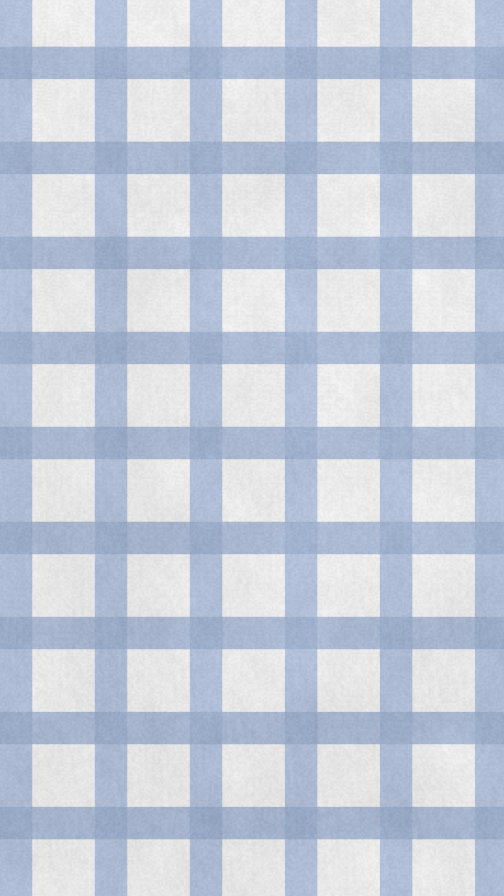
Give the GLSL for this pattern, as a Shadertoy shader.

```glsl
// Blue gingham check on soft, worn paper.
// Two sets of repeating translucent bands tint a pale sheet; layered value
// noise adds fine grain, short fibres and broad cloudy stains.

const float PERIOD = 0.18854;      // band spacing, in canvas widths
const float HALF_BAND = 0.0322;    // half of one band's width
const vec2 FIRST_BAND = vec2(0.0318, 0.1447);

const vec3 PAPER = vec3(0.912, 0.912, 0.912);
const vec3 COLUMN_BLUE = vec3(0.685, 0.744, 0.838);
const vec3 ROW_BLUE = vec3(0.663, 0.719, 0.818);
const vec3 CROSS_BLUE = vec3(0.610, 0.680, 0.790);

float hash(vec2 p) {
    return fract(sin(dot(p, vec2(127.1, 311.7))) * 43758.5453);
}

// Smooth value noise in 0..1
float noise(vec2 p) {
    vec2 cell = floor(p);
    vec2 f = fract(p);
    f = f * f * (3.0 - 2.0 * f);
    float low = mix(hash(cell), hash(cell + vec2(1.0, 0.0)), f.x);
    float high = mix(hash(cell + vec2(0.0, 1.0)), hash(cell + vec2(1.0, 1.0)), f.x);
    return mix(low, high, f.y);
}

float fbm(vec2 p) {
    float sum = 0.0;
    float amplitude = 0.5;
    for (int i = 0; i < 5; i++) {
        sum += amplitude * noise(p);
        p = mat2(1.6, 1.2, -1.2, 1.6) * p + 7.3;
        amplitude *= 0.5;
    }
    return sum;
}

// Coverage of evenly spaced bands along one axis
float bands(float x, float center, float halfWidth, float pixel) {
    float d = abs(fract((x - center) / PERIOD + 0.5) - 0.5) * PERIOD;
    return clamp(0.5 + (halfWidth - d) / pixel, 0.0, 1.0);
}

// Brightness offset of the paper: stains, fibres and grain
float paperWear(vec2 uv) {
    float clouds = fbm(uv * 4.0 + 3.1) - 0.48;
    float blotches = fbm(uv * vec2(19.0, 13.0) + 21.0) - 0.48;
    float fibres = noise(uv * vec2(190.0, 75.0)) - 0.5;
    float grain = noise(uv * 270.0 + 11.0) - 0.5;
    return 0.065 * clouds + 0.045 * blotches + 0.020 * fibres + 0.042 * grain;
}

void mainImage(out vec4 fragColor, in vec2 fragCoord) {
    float pixel = 1.0 / iResolution.x;
    vec2 uv = fragCoord * pixel;

    // Woven check
    float column = bands(uv.x, FIRST_BAND.x, HALF_BAND, pixel);
    float row = bands(uv.y, FIRST_BAND.y, HALF_BAND, pixel);
    vec3 color = mix(mix(PAPER, COLUMN_BLUE, column),
                     mix(ROW_BLUE, CROSS_BLUE, column), row);

    // Worn paper, slightly darker toward the bottom
    float height = fragCoord.y / iResolution.y;
    color += paperWear(uv) + 0.012 * (height - 0.5);

    fragColor = vec4(clamp(color, 0.0, 1.0), 1.0);
}
```
